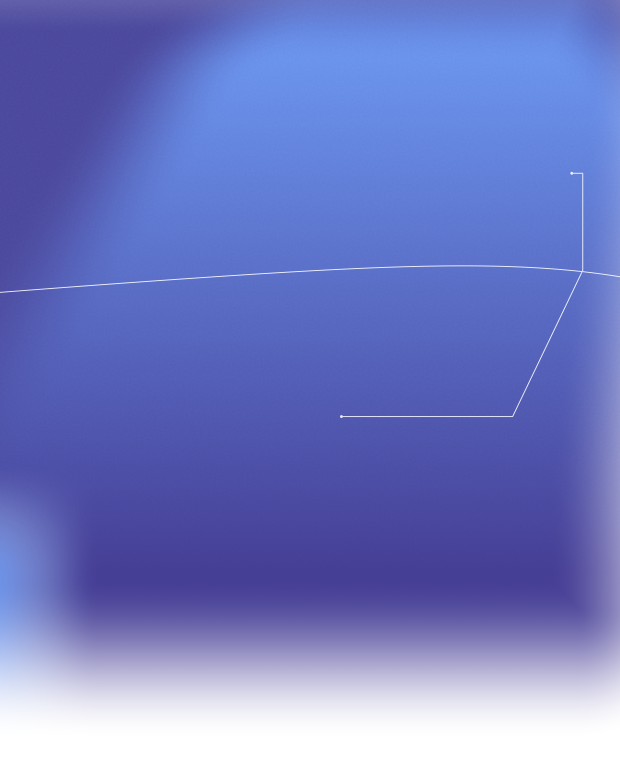
A WebGL 2 fragment shader for this background:

```glsl
#version 300 es
precision highp float;
// Soft blue and indigo gradient panel fading to white, crossed by fine white callout lines.

uniform vec2 u_resolution;
out vec4 fragColor;

vec2 hashGradient(vec2 cell) {
  vec3 h = fract(cell.xyx * vec3(0.1031, 0.103, 0.0973));
  h += dot(h, h.yzx + 33.33);
  float angle = 6.2832 * fract((h.x + h.y) * h.z);
  return vec2(cos(angle), sin(angle));
}

float gradientNoise(vec2 p) {
  vec2 i = floor(p), f = fract(p);
  vec2 u = f * f * (3.0 - 2.0 * f);
  float a = dot(hashGradient(i), f);
  float b = dot(hashGradient(i + vec2(1, 0)), f - vec2(1, 0));
  float c = dot(hashGradient(i + vec2(0, 1)), f - vec2(0, 1));
  float d = dot(hashGradient(i + vec2(1, 1)), f - vec2(1, 1));
  return mix(mix(a, b, u.x), mix(c, d, u.x), u.y);
}

float segmentDistance(vec2 p, vec2 a, vec2 b) {
  vec2 ab = b - a;
  return length(p - a - ab * clamp(dot(p - a, ab) / dot(ab, ab), 0.0, 1.0));
}

// Intersection of two half planes with a corner of radius r
float roundCorner(vec2 d, float r) {
  d += r;
  return length(max(d, 0.0)) + min(max(d.x, d.y), 0.0) - r;
}

vec3 background(vec2 p) {
  vec3 indigo = vec3(0.30, 0.29, 0.62);
  vec3 ramp = mix(vec3(0.275, 0.247, 0.588), vec3(0.42, 0.58, 0.93),
                  smoothstep(0.0, 1.0, 0.0) + clamp((p.y - 0.257) / 0.665, 0.0, 1.0));

  // Large upper glow: slanted left side, top side and cut right corner
  float leftSide = dot(p - vec2(0.2086, 0.8696), vec2(-0.8576, 0.5145));
  float glowEdge = roundCorner(vec2(leftSide, p.y - 1.0), 0.12);
  glowEdge = max(glowEdge, dot(p - vec2(0.775, 0.97), vec2(0.707)));
  float glow = 1.0 - smoothstep(-0.08, 0.08, glowEdge);
  vec3 color = mix(indigo, ramp, glow);
  color = mix(color, vec3(1), 0.13 * smoothstep(0.955, 1.01, p.y) * (1.0 - glow));

  // Blue glow at the lower left, with a pale haze along its rim
  float side = (1.0 - smoothstep(-0.03, 0.13, p.x)) * (1.0 - smoothstep(0.25, 0.40, p.y));
  color = mix(color, vec3(0.42, 0.59, 0.94), side);
  color = mix(color, vec3(0.80, 0.76, 0.82), 0.7 * side * (1.0 - side));

  // Fade to white below and to the right
  float rightEdge = 0.81 + 0.05 * smoothstep(0.3, 0.9, p.y);
  float fadeEdge = roundCorner(vec2(p.x - rightEdge, 0.151 - p.y), 0.06);
  color = mix(color, vec3(1), smoothstep(-0.095, 0.115, fadeEdge));

  return color + 0.012 * gradientNoise(p * 380.0) * smoothstep(0.1, 0.5, p.y);
}

float lineDistance(vec2 p, float width) {
  // Long shallow arc
  float t = p.x / width;
  float arc = 0.6193 + 0.0626 * t - 0.0104 * t * t - 0.0319 * pow(t, 5.5);
  float d = abs(p.y - arc);

  // Bent callout line
  vec2 path[5] = vec2[5](vec2(0.7445, 0.7744), vec2(0.7588, 0.7744), vec2(0.7588, 0.648),
                        vec2(0.6675, 0.4576), vec2(0.4446, 0.4576));
  for (int i = 0; i < 4; i++) d = min(d, segmentDistance(p, path[i], path[i + 1]));

  // End dots, larger than the line
  float dots = min(length(p - path[0]), length(p - path[4]));
  return min(d - 0.0006, dots - 0.0018);
}

void main() {
  vec2 p = gl_FragCoord.xy / u_resolution.y;
  float pixel = 1.0 / u_resolution.y;
  vec3 color = background(p);
  float d = lineDistance(p, u_resolution.x / u_resolution.y);
  color = mix(color, vec3(1), 0.9 * clamp(0.5 - d / pixel, 0.0, 1.0));
  fragColor = vec4(color, 1);
}
```
